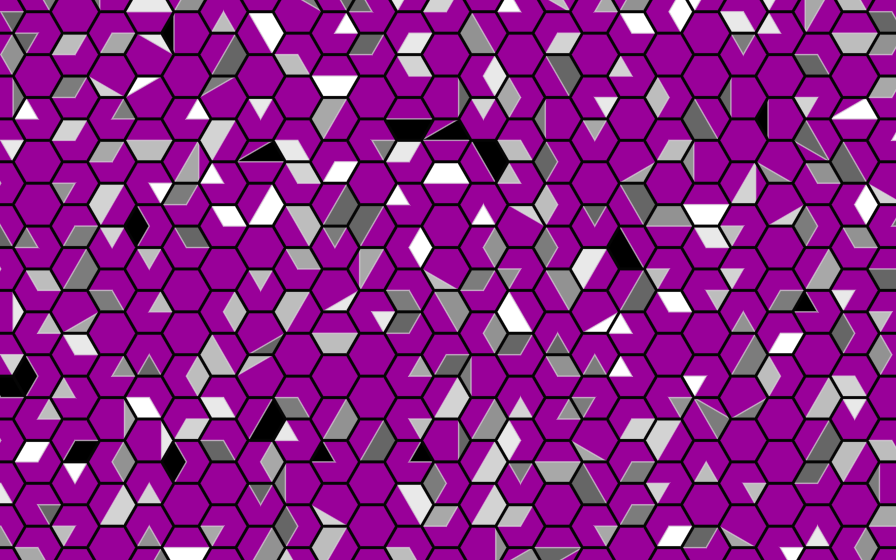
Give the GLSL for this pattern, as a WebGL 1 fragment shader.

```glsl
precision highp float;
// Outlined purple hexagons, most of them holding one random grey facet.

uniform vec2 u_resolution;

// Lengths are in hexagon radii, except HEX_RADIUS (canvas heights).
const float HEX_RADIUS = 0.0442;
const vec2 GRID_ORIGIN = vec2(0.7306, 0.558);
const float OUTLINE_HALF = 0.06;
const float RIM_HALF = 0.027;
const float RIM_OPACITY = 0.7;

const float FACET_CHANCE = 0.86;
const float BLACK_CHANCE = 0.06;
const float GREY_LEVELS = 8.0;
const float GREY_MIN = 0.40;
const float GREY_MAX = 1.0;

const vec3 PURPLE = vec3(0.6, 0.0, 0.6);
const vec3 OUTLINE = vec3(0.02);
const vec3 RIM = vec3(0.87);

const float SIXTH_TURN = 1.0471976;
const float APOTHEM = 0.8660254;

vec4 hash4(vec2 cell) {
  vec4 h = fract(cell.xyxy * vec4(0.1031, 0.1030, 0.0973, 0.1099));
  h += dot(h, h.wzxy + 33.33);
  return fract((h.xxyz + h.yzzw) * h.zywx);
}

// Centre of the flat-topped hexagon that contains p.
vec2 hexCentre(vec2 p) {
  vec2 period = vec2(3.0, 2.0 * APOTHEM);
  vec2 a = floor(p / period + 0.5) * period;
  vec2 b = (floor(p / period) + 0.5) * period;
  return distance(p, a) < distance(p, b) ? a : b;
}

// Distance inwards from the hexagon border.
float borderDistance(vec2 p) {
  p = abs(p);
  return APOTHEM - max(p.y, dot(p, vec2(APOTHEM, 0.5)));
}

// Wedge from the centre, spanning a number of sixth turns.
float wedge(vec2 p, float sixths) {
  float angle = sixths * SIXTH_TURN;
  return max(-p.y, dot(p, vec2(-sin(angle), cos(angle))));
}

// Signed distance to the facet cut, negative inside.
float facet(vec2 p, float kind) {
  if (kind < 0.28) return wedge(p, 1.0);                       // triangle
  if (kind < 0.62) return wedge(p, 2.0);                       // rhombus
  if (kind < 0.80) return wedge(p, 3.0);                       // half hexagon
  if (kind < 0.93) return 0.5 - dot(p, vec2(0.5, APOTHEM));    // corner cap
  return max(-p.y, dot(p, vec2(-0.5, APOTHEM)) - 0.5);         // right triangle
}

// Coverage of the region where d is negative.
float cover(float d, float blur) {
  return 1.0 - smoothstep(-blur, blur, d);
}

void main() {
  vec2 p = (gl_FragCoord.xy / u_resolution.y - GRID_ORIGIN) / HEX_RADIUS;
  float blur = 0.75 / (u_resolution.y * HEX_RADIUS);

  vec2 centre = hexCentre(p);
  vec2 local = p - centre;
  vec2 cell = floor(centre / vec2(1.5, APOTHEM) + 0.5);
  vec4 pick = hash4(cell + 71.0);
  vec4 tone = hash4(cell + 213.0);

  // Turn the facet to one of the six corners.
  float turn = floor(pick.x * 6.0) * SIXTH_TURN;
  float c = cos(turn);
  float s = sin(turn);
  vec2 turned = vec2(c * local.x + s * local.y, c * local.y - s * local.x);
  float cut = facet(turned, pick.y);

  // Stepped grey, now and then black.
  float level = floor(tone.x * GREY_LEVELS) / (GREY_LEVELS - 1.0);
  float grey = mix(GREY_MIN, GREY_MAX, level) * step(BLACK_CHANCE, tone.y);

  vec3 color = PURPLE;
  if (pick.z < FACET_CHANCE) {
    color = mix(color, vec3(grey), cover(cut, blur));
    color = mix(color, RIM, RIM_OPACITY * cover(abs(cut) - RIM_HALF, blur));
  }

  // Dark outline over everything.
  float edge = borderDistance(local) - OUTLINE_HALF;
  color = mix(color, OUTLINE, cover(edge, blur));

  gl_FragColor = vec4(color, 1.0);
}
```
